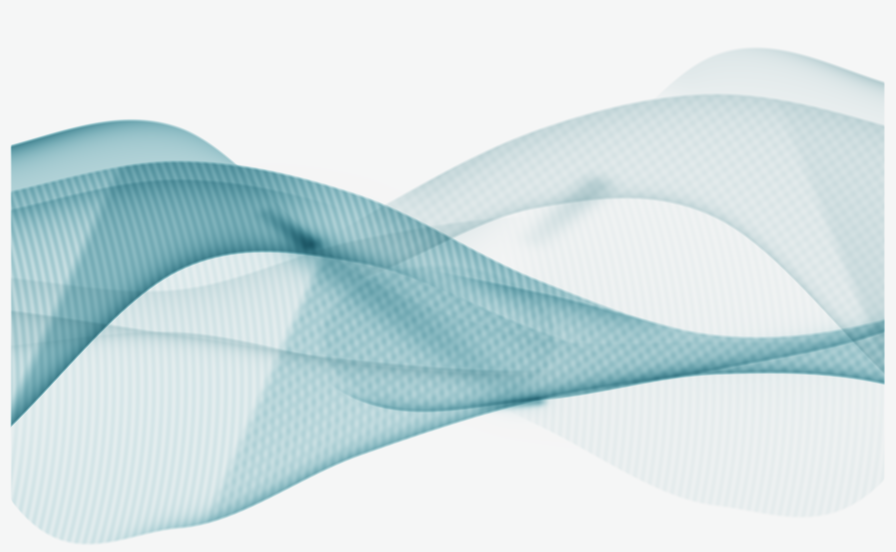
Give the GLSL for this background, as a WebGL 1 fragment shader.

```glsl
precision highp float;
// Translucent teal and misty ribbons, finely striped, crossing on pale paper.

uniform vec2 u_resolution;

const vec3 PAPER = vec3(0.961, 0.963, 0.963);
const vec3 TEAL_INK = vec3(1.07, 0.52, 0.44);  // absorption per unit density
const vec3 MIST_INK = vec3(0.88, 0.53, 0.48);
const float SOFT = 0.004;

// Cubic interpolation weights for knots at distance d
vec4 knotWeight(vec4 d) {
  vec4 a = min(abs(d), 2.0);
  vec4 inner = (1.5 * a - 2.5) * a * a + 1.0;
  vec4 outer = ((2.5 - 0.5 * a) * a - 4.0) * a + 2.0;
  return mix(inner, outer, step(1.0, a));
}

// Smooth height profile through eight evenly spaced knots, x from -0.2 to 1.2
float curve(float x, vec4 left, vec4 right) {
  vec4 d = x * 5.0 + 1.0 - vec4(0.0, 1.0, 2.0, 3.0);
  return dot(left, knotWeight(d)) + dot(right, knotWeight(d - 4.0));
}

float edge(float d) { return smoothstep(-SOFT, SOFT, d); }

// Soft horizontal window
float span(float x, float a, float b, float fade) {
  return smoothstep(a - fade, a + fade, x) * (1.0 - smoothstep(b - fade, b + fade, x));
}

// Fill between two profiles, graded from top density to bottom density
float sheet(float y, float hi, float lo, float top, float bottom) {
  float t = clamp((hi - y) / max(hi - lo, 0.001), 0.0, 1.0);
  return edge(hi - y) * edge(y - lo) * mix(top, bottom, t);
}

// Sharp on one side, fading away over width on the positive side
float crease(float d, float width) {
  return edge(d) * exp(-max(d, 0.0) / width);
}

// Half plane to the right of the upward line from a to b
float rightOf(vec2 p, vec2 a, vec2 b) {
  vec2 n = normalize(vec2(b.y - a.y, a.x - b.x));
  return smoothstep(-0.008, 0.008, dot(p - a, n));
}

// Blurred line segment
float streak(vec2 p, vec2 a, vec2 b, float width) {
  vec2 v = b - a;
  float t = clamp(dot(p - a, v) / dot(v, v), 0.0, 1.0);
  float d = length(p - a - v * t) / width;
  return exp(-d * d) * (1.0 - 0.7 * t);
}

float stripes(float phase, float contrast) {
  return 1.0 + contrast * sin(6.2832 * phase);
}

float tealDensity(vec2 p, float fine, float crossed) {
  float x = p.x, y = p.y;
  float crest = curve(x, vec4(0.60, 0.73, 0.768, 0.504), vec4(0.388, 0.38, 0.38, 0.38));
  float ridge = curve(x, vec4(0.568, 0.648, 0.707, 0.646), vec4(0.492, 0.392, 0.426, 0.578));
  float arch = curve(x, vec4(-0.097, 0.209, 0.511, 0.525), vec4(0.401, 0.293, 0.25, 0.2));
  float hem = curve(x, vec4(1.105, 0.124, 0.044, 0.175), vec4(0.276, 0.331, 0.407, 0.578));
  float keel = curve(x, vec4(0.7, 0.6, 0.534, 0.276), vec4(0.276, 0.323, 0.30, 0.156));
  float fold = curve(x, vec4(0.6, 0.58, 0.56, 0.532), vec4(0.47, 0.395, 0.40, 0.45));
  float leftPart = 1.0 - smoothstep(0.25, 0.4, x);
  float rightPart = smoothstep(0.55, 0.7, x);

  // Left hill: cap, flank and fan
  float d = sheet(y, crest, ridge, 0.38, 0.3);
  d += crease(crest - y, 0.018) * mix(0.9, 0.05, smoothstep(0.0, 0.28, x));
  d += sheet(y, ridge, arch, 0.34, 0.18) * fine * (1.0 - rightPart);
  d += sheet(y, ridge, arch, 0.25, 0.4) * leftPart
     * rightOf(p, vec2(0.02, 0.283), vec2(0.13, 0.684));
  d += crease(ridge - y, 0.05) * mix(0.22, 0.38, leftPart) * (1.0 - 0.6 * rightPart);
  d += crease(ridge - 0.033 - y, 0.03) * 0.3 * leftPart;
  d += crease(y - arch, 0.022) * 0.75 * (1.0 - smoothstep(0.36, 0.56, x));

  // Striped veil below the arch, denser past its diagonal fold
  float veil = rightOf(p, vec2(0.24, 0.09), vec2(0.352, 0.504));
  d += sheet(y, arch, hem, 0.08, 0.12) * fine * (1.0 - rightPart);
  d += sheet(y, arch, hem, 0.28, 0.1) * veil * crossed * (1.0 - rightPart);
  d += crease(y - hem, 0.014) * 0.55 * smoothstep(0.08, 0.3, x);
  vec2 oval = (p - vec2(0.49, 0.388)) / vec2(0.13, 0.13);
  d += 0.08 * (1.0 - smoothstep(0.96, 1.04, length(oval))) * crossed;

  // Right tail and its dark rims
  d += sheet(y, ridge, keel, 0.24, 0.36) * rightPart * crossed;
  d += crease(y - keel, 0.009) * 0.65 * span(x, 0.40, 1.1, 0.04);
  d += crease(fold - y, 0.02) * 0.4 * span(x, 0.52, 0.72, 0.05);

  // Knots where the sheets cross
  d += 1.0 * streak(p, vec2(0.345, 0.558), vec2(0.30, 0.61), 0.012);
  d += 0.35 * streak(p, vec2(0.345, 0.55), vec2(0.58, 0.28), 0.028);
  d += 0.6 * streak(p, vec2(0.60, 0.273), vec2(0.54, 0.262), 0.008);
  return d;
}

float mistDensity(vec2 p, float fine, float crossed) {
  float x = p.x, y = p.y;
  float crest = curve(x, vec4(0.2, 0.25, 0.3, 0.45), vec4(0.61, 0.901, 0.844, 0.726));
  float ridge = curve(x, vec4(0.1, 0.2, 0.40, 0.601), vec4(0.764, 0.829, 0.766, 0.641));
  float arch = curve(x, vec4(0.3, 0.36, 0.414, 0.494), vec4(0.624, 0.605, 0.304, 0.008));
  float hem = curve(x, vec4(0.5, 0.48, 0.45, 0.388), vec4(0.23, 0.084, 0.156, 0.916));
  float wave = curve(x, vec4(0.53, 0.498, 0.475, 0.565), vec4(0.608, 0.578, 0.55, 0.5));
  float upper = curve(x, vec4(0.47, 0.439, 0.392, 0.346), vec4(0.329, 0.367, 0.4, 0.4));
  float lower = curve(x, vec4(0.34, 0.371, 0.397, 0.34), vec4(0.321, 0.35, 0.4, 0.4));
  float rise = smoothstep(0.36, 0.5, x);

  // Right hill
  float d = sheet(y, crest, ridge, 0.11, 0.06) * smoothstep(0.70, 0.78, x);
  d += crease(crest - y, 0.014) * 0.3 * smoothstep(0.78, 1.0, x);
  d += sheet(y, ridge, arch, 0.13, 0.10) * crossed * rise;
  d += crease(ridge - y, 0.035) * 0.14 * rise;
  d += crease(y - arch, 0.012) * 0.2 * rise;
  d += sheet(y, ridge, arch, 0.02, 0.14) * rightOf(p, vec2(0.987, 0.346), vec2(0.885, 0.747));
  d += 0.22 * streak(p, vec2(0.665, 0.662), vec2(0.60, 0.57), 0.018);

  // Pale striped skirt and the thin bands drifting left
  d += sheet(y, arch, hem, 0.035, 0.06) * fine * smoothstep(0.54, 0.62, x);
  d += crease(wave - y, 0.05) * 0.12 * span(x, -0.1, 0.55, 0.05);
  float drift = span(x, -0.1, 0.58, 0.06);
  d += drift * (crease(upper - y, 0.012) + crease(lower - y, 0.012)) * 0.15;
  d += drift * sheet(y, max(upper, lower), min(upper, lower), 0.08, 0.08);
  return d;
}

void main() {
  vec2 p = gl_FragCoord.xy / u_resolution;
  float bend = p.x + 0.3 * (p.y - 0.3) * (p.y - 0.3);
  float fine = stripes(bend * 112.0, 0.3);
  float crossed = stripes(p.x * 80.0 + p.y * 34.0, 0.12) * stripes(p.x * 55.0 - p.y * 48.0, 0.12);
  vec3 absorbed = TEAL_INK * tealDensity(p, fine, crossed)
                + MIST_INK * mistDensity(p, fine, crossed);
  float frame = span(p.x, 0.0125, 0.987, 0.0015);
  gl_FragColor = vec4(PAPER * exp(-absorbed * frame), 1.0);
}
```
